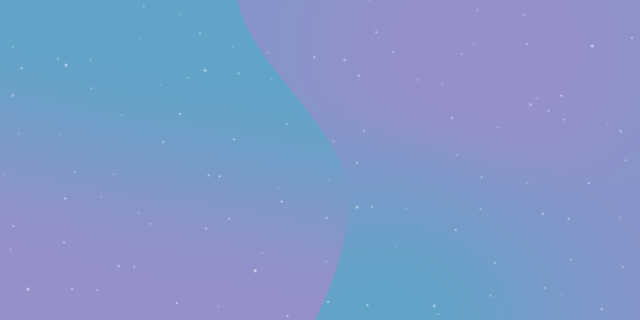
This background is drawn by a WebGL 2 fragment shader. Its source:

```glsl
#version 300 es
precision highp float;

uniform vec2 u_resolution;
out vec4 fragColor;

const vec3 TEAL = vec3(0.375, 0.645, 0.78);
const vec3 PURPLE = vec3(0.587, 0.565, 0.79);
const vec3 PERIWINKLE = vec3(0.535, 0.58, 0.79);
const vec3 STARLIGHT = vec3(0.87, 0.94, 1.0);

float hash(vec2 p) {
    vec3 q = fract(p.xyx * 0.1031);
    q += dot(q, q.yzx + 33.33);
    return fract((q.x + q.y) * q.z);
}

float valueNoise(vec2 p) {
    vec2 cell = floor(p);
    vec2 f = fract(p);
    f = f * f * (3.0 - 2.0 * f);
    float low = mix(hash(cell), hash(cell + vec2(1, 0)), f.x);
    float high = mix(hash(cell + vec2(0, 1)), hash(cell + vec2(1, 1)), f.x);
    return mix(low, high, f.y);
}

// Horizontal position of the wave that divides the two halves
float waveEdge(float y) {
    float offset = y - 0.375;
    float rate = offset > 0.0 ? 4.62 : 3.05;
    return 0.456 + 0.088 * cos(offset * rate);
}

// Teal above, purple below, tilted down to the right
vec3 leftField(vec2 uv, float drift) {
    float depth = 1.0 - uv.y - 0.36 * uv.x + drift;
    return mix(TEAL, PURPLE, smoothstep(0.02, 0.86, depth));
}

// Teal pool at the bottom inside a purple sky
vec3 rightField(vec2 uv, float drift) {
    float pool = length((uv - vec2(0.59, 0.0)) * vec2(1.5, 1.0)) + drift;
    float fringe = length((uv - vec2(0.76, 0.85)) * vec2(1.4, 0.8));
    vec3 sky = mix(PURPLE, PERIWINKLE, smoothstep(0.12, 0.48, fringe));
    return mix(TEAL, sky, smoothstep(0.0, 0.75, pool));
}

float ellipseGlow(vec2 uv, vec2 center, vec2 radius) {
    return 1.0 - smoothstep(0.75, 1.0, length((uv - center) / radius));
}

// Almond shape formed by two mirrored parabolas
float lensGlow(vec2 uv, vec2 center, vec2 radius) {
    vec2 q = (uv - center) / radius;
    return 1.0 - smoothstep(-0.15, 0.1, abs(q.y) + q.x * q.x - 1.0);
}

// One jittered star per occupied grid cell
float starLayer(vec2 p, float cells, float density, float radius, float seed) {
    vec2 cell = floor(p * cells);
    vec2 key = cell + seed;
    vec2 jitter = vec2(hash(key + 17.3), hash(key + 41.7));
    vec2 star = (cell + mix(vec2(0.1), vec2(0.9), jitter)) / cells;
    float glow = exp(-pow(length(p - star) / radius, 2.0));
    float brightness = mix(0.25, 1.0, hash(key + 73.9));
    return glow * brightness * step(hash(key), density);
}

void main() {
    vec2 uv = gl_FragCoord.xy / u_resolution;
    vec2 p = gl_FragCoord.xy / u_resolution.y;

    // Background halves with a slight cloudy drift
    float drift = 0.04 * (valueNoise(p * vec2(2.5, 6.0)) - 0.5);
    vec3 left = leftField(uv, drift);
    vec3 right = rightField(uv, drift);

    // Faint nested glow in the lower left
    vec2 glowCenter = vec2(0.178, 0.323);
    left = mix(left, PERIWINKLE, 0.2 * ellipseGlow(uv, glowCenter + vec2(0.0, 0.012), vec2(0.082, 0.085)));
    left = mix(left, PERIWINKLE, 0.45 * lensGlow(uv, glowCenter, vec2(0.065, 0.03)));

    // Smooth dividing edge
    float edgeWidth = 1.0 / u_resolution.x;
    float side = smoothstep(-edgeWidth, edgeWidth, uv.x - waveEdge(uv.y));
    vec3 color = mix(left, right, side);

    // Small stars and a few brighter ones
    float stars = 0.75 * starLayer(p, 7.5, 0.82, 0.0032, 5.0);
    stars += 0.9 * starLayer(p, 4.0, 0.3, 0.0042, 90.0);
    color = mix(color, STARLIGHT, min(stars, 1.0));

    fragColor = vec4(color, 1.0);
}
```
